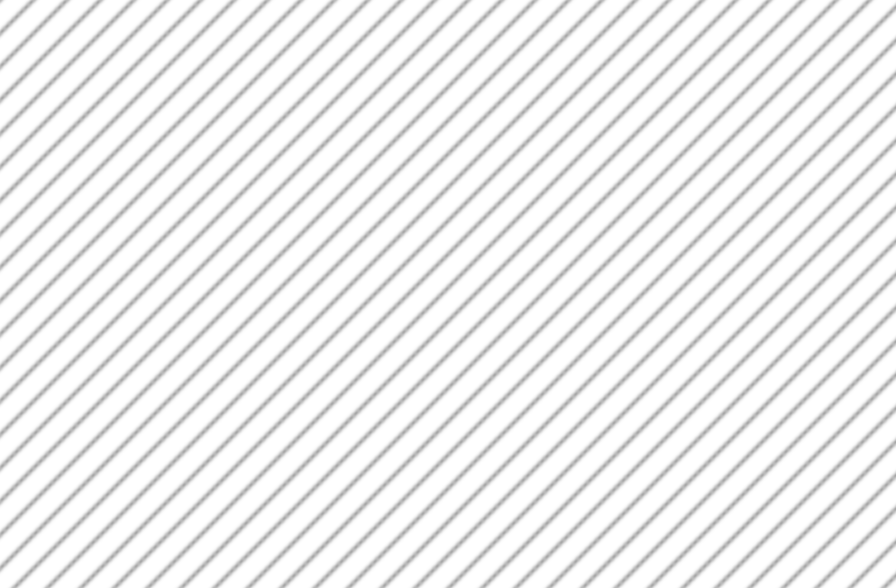
Write a Shadertoy shader that draws this pattern.

```glsl
#define ROWS 17.58                 // stripes per canvas height
#define CELLS 7.0                  // grain cells per stripe pitch
#define SOFTNESS 0.0032            // stripe sigma, in canvas heights
#define INK_STRENGTH 0.31
#define GRAIN_STRENGTH 0.12
#define PAPER vec3(1.0)
#define TAU 6.2831853

// Distance to the nearest rising 45 degree stripe, in canvas heights
float stripeDistance(vec2 p) {
    float phase = (p.x + p.y) * ROWS;
    return abs(fract(phase + 0.5) - 0.5) / (ROWS * sqrt(2.0));
}

// Soft stripe profile that keeps its total ink when widened to a pixel
float stripeInk(float dist, float pixel) {
    float sigma = max(SOFTNESS, 0.6 * pixel);
    float t = dist / sigma;
    return exp(-0.5 * t * t) * SOFTNESS / sigma;
}

// Layered waves peaking at the cell centres, faded when too fine to resolve
float grain(vec2 p, float pixel) {
    float frequency = ROWS * CELLS;
    vec2 waves = -cos(TAU * frequency * p);
    float visible = 1.0 - smoothstep(0.35, 0.6, frequency * pixel);
    return 0.5 * (waves.x + waves.y) * visible;
}

void mainImage(out vec4 fragColor, in vec2 fragCoord) {
    float pixel = 1.0 / iResolution.y;
    // Canvas heights, measured from the upper left corner
    vec2 p = vec2(fragCoord.x, iResolution.y - fragCoord.y) * pixel;

    float ink = INK_STRENGTH * stripeInk(stripeDistance(p), pixel);
    ink *= 1.0 + GRAIN_STRENGTH * grain(p, pixel);

    fragColor = vec4(PAPER * (1.0 - ink), 1.0);
}
```
